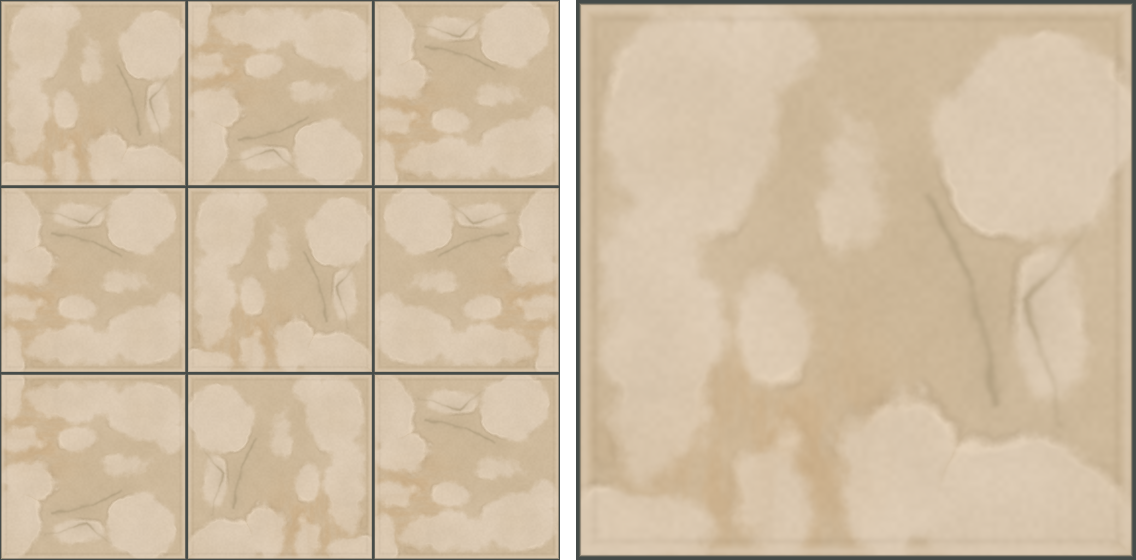
Left, the full canvas; right, a detail of the centre.
Give the GLSL for this texture, as a Shadertoy shader.

```glsl
#define TILES 3.0
#define GROUT_HALF 0.0085
#define RIM_WIDTH 0.011
#define WARP 0.085
#define ROUGHNESS 0.075
#define TAN_STONE vec3(0.800, 0.718, 0.598)
#define PALE_STONE vec3(0.860, 0.790, 0.700)
#define WARM_STAIN vec3(0.795, 0.675, 0.520)
#define VEIN_SHADE vec3(0.690, 0.620, 0.500)
#define GROUT_DARK vec3(0.270, 0.295, 0.285)
#define GROUT_EDGE vec3(0.480, 0.450, 0.390)

// Orientation of each tile, rows from the bottom: 1 swaps axes, 2 flips x, 4 flips y
const int TURNS[9] = int[9](3, 2, 1, 1, 0, 5, 0, 3, 1);

// Pale patches of the stone: centre, radii
const vec4 PATCHES[11] = vec4[11](
    vec4(0.21, 0.78, 0.16, 0.19), vec4(0.35, 0.91, 0.08, 0.09),
    vec4(0.82, 0.76, 0.18, 0.18), vec4(0.14, 0.39, 0.10, 0.25),
    vec4(0.09, 0.06, 0.15, 0.08), vec4(0.37, 0.11, 0.07, 0.11),
    vec4(0.57, 0.16, 0.10, 0.15), vec4(0.80, 0.08, 0.19, 0.13),
    vec4(0.49, 0.68, 0.04, 0.10), vec4(0.84, 0.42, 0.07, 0.13),
    vec4(0.36, 0.44, 0.07, 0.10));

float hash(vec2 p) {
    vec3 a = fract(p.xyx * 0.1031);
    a += dot(a, a.yzx + 33.33);
    return fract((a.x + a.y) * a.z);
}

float noise(vec2 p) {
    vec2 i = floor(p), f = fract(p);
    f = f * f * (3.0 - 2.0 * f);
    return mix(mix(hash(i), hash(i + vec2(1, 0)), f.x),
               mix(hash(i + vec2(0, 1)), hash(i + vec2(1, 1)), f.x), f.y);
}

// Fractal noise centred on zero
float fbm(vec2 p) {
    float sum = 0.0, gain = 0.5;
    for (int i = 0; i < 5; i++) {
        sum += gain * (noise(p) - 0.5);
        p = mat2(1.6, 1.2, -1.2, 1.6) * p + 17.3;
        gain *= 0.5;
    }
    return sum;
}

float segment(vec2 p, vec2 a, vec2 b) {
    vec2 d = b - a;
    return length(p - a - d * clamp(dot(p - a, d) / dot(d, d), 0.0, 1.0));
}

// Signed depth inside the union of pale patches
float patchDepth(vec2 p) {
    float depth = -1.0;
    for (int i = 0; i < 11; i++) {
        vec4 e = PATCHES[i];
        depth = max(depth, (1.0 - length((p - e.xy) / e.zw)) * min(e.z, e.w));
    }
    return depth;
}

vec2 orient(vec2 p, int turn) {
    if ((turn & 1) != 0) p = p.yx;
    if ((turn & 2) != 0) p.x = 1.0 - p.x;
    if ((turn & 4) != 0) p.y = 1.0 - p.y;
    return p;
}

vec3 stone(vec2 p) {
    vec2 w = p + WARP * vec2(fbm(p * 5.0 + 3.0), fbm(p * 5.0 + 41.0));
    float rough = fbm(p * 13.0 + 7.0);
    float depth = patchDepth(w) + ROUGHNESS * rough;
    float pale = smoothstep(-0.022, 0.018, depth);
    float cloud = fbm(p * 4.0 + 60.0);
    vec3 col = mix(TAN_STONE, PALE_STONE, clamp(0.12 + 0.82 * pale + 0.7 * cloud, 0.0, 1.1));

    // Warm, streaky stains low on the slab
    vec2 s = (w - vec2(0.35, 0.2)) / vec2(0.24, 0.22);
    float streak = smoothstep(-0.12, 0.2, fbm(p * vec2(24.0, 9.0)));
    col = mix(col, WARM_STAIN, exp(-dot(s, s)) * (0.25 + 0.55 * streak) * (1.0 - 0.75 * pale));

    // Broken relief along the patch outlines
    float broken = smoothstep(-0.05, 0.2, fbm(p * 7.0 + 90.0));
    float ridge = exp(-pow((depth - 0.008) / 0.007, 2.0));
    float groove = exp(-pow((depth + 0.012) / 0.008, 2.0));
    col += broken * (0.035 * ridge - 0.04 * groove);

    // Veins, each shaded on one side
    float vein = min(segment(w, vec2(0.91, 0.59), vec2(0.80, 0.45)),
                     segment(w, vec2(0.80, 0.45), vec2(0.87, 0.23)));
    vein = min(vein, min(segment(w, vec2(0.61, 0.66), vec2(0.70, 0.50)),
                         segment(w, vec2(0.70, 0.50), vec2(0.74, 0.27))));
    float veinMask = 0.35 * exp(-vein * vein / 0.00006) + 0.14 * exp(-vein / 0.035);
    col = mix(col, VEIN_SHADE, veinMask * (0.6 + 0.9 * broken));

    // Fine grain
    return col + 0.035 * rough + 0.018 * (noise(p * 95.0) - 0.5);
}

void mainImage(out vec4 fragColor, in vec2 fragCoord) {
    vec2 grid = fragCoord / iResolution.xy * TILES;
    ivec2 cell = ivec2(mod(floor(grid), TILES));
    vec2 local = fract(grid);
    float pixel = TILES / min(iResolution.x, iResolution.y);
    vec3 col = stone(orient(local, TURNS[cell.y * 3 + cell.x]));

    // Pale bevel with a faint tan line inside it
    vec2 border = min(local, 1.0 - local);
    float edge = min(border.x, border.y);
    float rim = (edge - GROUT_HALF - 0.6 * RIM_WIDTH) / RIM_WIDTH;
    col = mix(col, PALE_STONE, 0.55 * exp(-2.0 * rim * rim));
    col -= 0.025 * exp(-pow(rim - 1.7, 2.0) * 3.0);

    // Grout with a softer, lighter lip
    float soft = max(0.7 * pixel, 0.002);
    vec3 grout = mix(GROUT_DARK, GROUT_EDGE, smoothstep(0.5, 1.0, edge / GROUT_HALF));
    col = mix(grout, col, smoothstep(GROUT_HALF - soft, GROUT_HALF + soft, edge));
    fragColor = vec4(clamp(col, 0.0, 1.0), 1.0);
}
```
